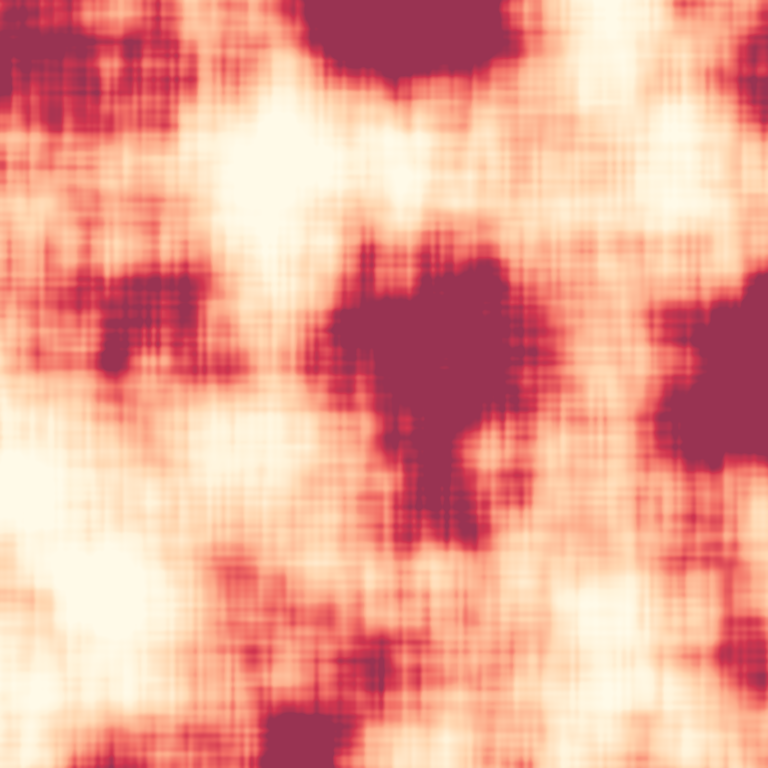
Give the GLSL for this texture, as a Shadertoy shader.

```glsl
#define OCTAVES 5
#define ACROSS_FREQ 4.5    // cells per canvas across a thread
#define ALONG_FREQ 3.1     // cells per canvas along a thread
#define ACROSS_GROWTH 2.05
#define ALONG_GROWTH 1.6   // slower growth draws fine octaves into threads
#define FALLOFF 0.55
#define VERTICAL_BIAS 0.15 // share moved from horizontal to vertical noise
#define THREAD_FREQ vec2(165.0, 9.0)
#define THREAD_STRENGTH 0.1
#define FIELD_SPREAD 0.3   // smaller values raise the contrast
#define LEVEL_SHIFT 0.13   // larger values give more plum
#define SEED 23u

// Integer hash of a cell and a layer
uint hashCell(uvec2 cell, uint layer) {
    uvec3 v = uvec3(cell, layer + SEED) * 1664525u + 1013904223u;
    v.x += v.y * v.z; v.y += v.z * v.x; v.z += v.x * v.y;
    v ^= v >> 16u;
    v.x += v.y * v.z; v.y += v.z * v.x; v.z += v.x * v.y;
    return v.x ^ (v.z >> 15u);
}

// Each 2x2 block holds one value per quarter of the range, keeping shares even
float latticeValue(uvec2 cell, uint layer) {
    uint corner = (cell.x & 1u) + 2u * (cell.y & 1u);
    uint quarter = (corner + (hashCell(cell >> 1u, layer + 97u) >> 7u)) & 3u;
    float jitter = float(hashCell(cell, layer) & 65535u) / 65536.0;
    return (float(quarter) + jitter) / 4.0;
}

float valueNoise(vec2 p, uint layer) {
    uvec2 cell = uvec2(floor(p));
    vec2 w = fract(p);
    w = w * w * (3.0 - 2.0 * w);
    float low = mix(latticeValue(cell, layer),
                    latticeValue(cell + uvec2(1u, 0u), layer), w.x);
    float high = mix(latticeValue(cell + uvec2(0u, 1u), layer),
                     latticeValue(cell + uvec2(1u, 1u), layer), w.x);
    return mix(low, high, w.y);
}

// Sum of vertically and horizontally stretched noise, centred on zero
float crossedNoise(vec2 uv, vec2 freq, vec2 shift, uint layer) {
    float vertical = valueNoise(uv * freq + shift, layer) - 0.5;
    float horizontal = valueNoise(uv * freq.yx + shift.yx, layer + 1u) - 0.5;
    return vertical * (1.0 + VERTICAL_BIAS) + horizontal * (1.0 - VERTICAL_BIAS);
}

// Soft blotches overlaid with fine threads
float wovenField(vec2 uv) {
    float sum = 0.0, amplitude = 1.0;
    vec2 freq = vec2(ACROSS_FREQ, ALONG_FREQ);
    for (int i = 0; i < OCTAVES; i++) {
        vec2 shift = vec2(0.37, 0.61) * float(i + 1);
        sum += amplitude * crossedNoise(uv, freq, shift, uint(i) * 2u);
        amplitude *= FALLOFF;
        freq *= vec2(ACROSS_GROWTH, ALONG_GROWTH);
    }
    sum += THREAD_STRENGTH * crossedNoise(uv, THREAD_FREQ, vec2(0.0), 40u);
    return sum / FIELD_SPREAD + LEVEL_SHIFT;
}

// Cream through peach and coral to plum, flat beyond both ends
vec3 palette(float level) {
    const float stops[7] = float[7](-2.0, -1.4, -0.65, 0.0, 0.44, 0.84, 1.25);
    const vec3 tints[7] = vec3[7](
        vec3(1.00, 0.98, 0.91), vec3(1.00, 0.95, 0.85), vec3(1.00, 0.84, 0.69),
        vec3(0.99, 0.67, 0.54), vec3(0.95, 0.44, 0.40), vec3(0.82, 0.21, 0.31),
        vec3(0.60, 0.20, 0.32));
    vec3 color = tints[0];
    for (int i = 1; i < 7; i++) {
        float t = (level - stops[i - 1]) / (stops[i] - stops[i - 1]);
        color = mix(color, tints[i], clamp(t, 0.0, 1.0));
    }
    return color;
}

void mainImage(out vec4 fragColor, in vec2 fragCoord) {
    vec2 uv = fragCoord / iResolution.y;
    fragColor = vec4(palette(wovenField(uv)), 1.0);
}
```
